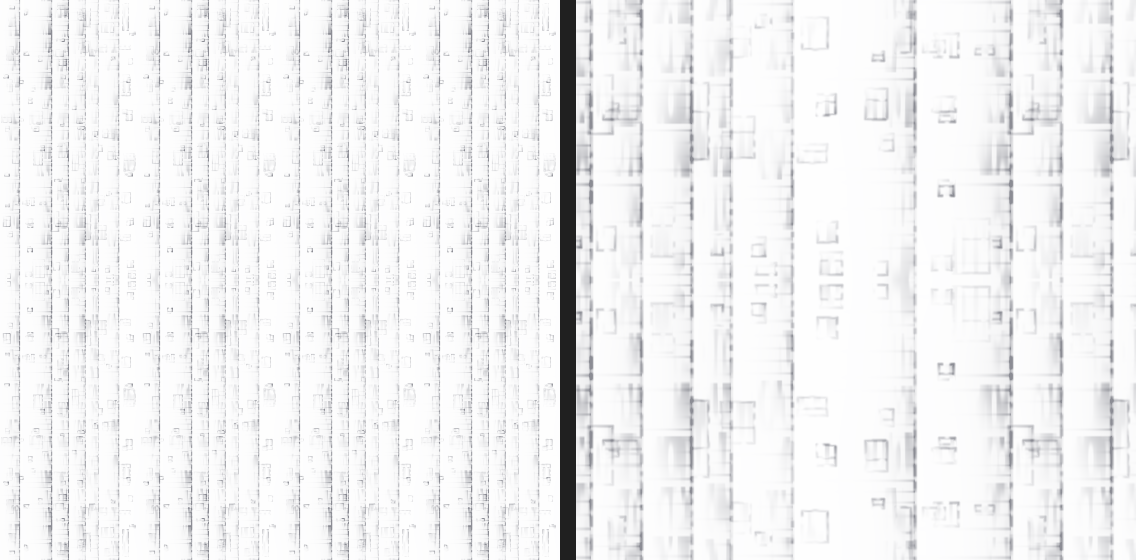
Left: the whole. Right: its middle third, enlarged.
Reproduce this pattern procedurally as a three.js fragment shader.

```glsl
varying vec2 vUv;

const float COLUMNS = 4.0;                 // repeats across
const vec2 TILE = vec2(192.0, 384.0);      // grains per repeat, mirrored vertically
const float SOFT = 0.65;                   // edge softness in grains
const float TICK_STEP = 6.0;
const float HAIR_STEP = 24.0;
const float HAIR_PITCH = 1.9;
const float WASH = 0.13;                   // pale shade beside each trunk
const vec2 SMALL_CELL = vec2(24.0, 32.0);
const vec2 LARGE_CELL = vec2(32.0, 48.0);
const vec3 PAPER = vec3(0.995, 0.995, 0.996);
const vec3 INK = vec3(0.545, 0.55, 0.58);

float hash(vec2 p) {
  vec3 a = fract(vec3(p.xyx) * 0.1031);
  a += dot(a, a.yzx + 33.33);
  return fract((a.x + a.y) * a.z);
}

float noise(vec2 p) {
  vec2 i = floor(p), f = fract(p);
  f = f * f * (3.0 - 2.0 * f);
  return mix(mix(hash(i), hash(i + vec2(1.0, 0.0)), f.x),
             mix(hash(i + vec2(0.0, 1.0)), hash(i + vec2(1.0)), f.x), f.y);
}

float band(float d, float halfWidth) {
  return 1.0 - smoothstep(halfWidth - SOFT, halfWidth + SOFT, abs(d));
}

float boxDistance(vec2 p, vec2 halfSize) {
  vec2 d = abs(p) - halfSize;
  return length(max(d, 0.0)) + min(max(d.x, d.y), 0.0);
}

// Thin separate upright strokes
float strokes(vec2 p) {
  return smoothstep(0.3, 0.85, noise(vec2(p.x / HAIR_PITCH, p.y / 12.0)));
}

// Broken upright line with ticks and hairs fading out to its left
float trunk(vec2 p, float x, float strength, float reach) {
  float left = mod(x - p.x, TILE.x);
  float offset = min(left, TILE.x - left);
  float wear = 0.45 + 0.75 * noise(vec2(p.y / 42.0, x));
  float grit = 0.25 + 0.85 * smoothstep(0.2, 0.75, noise(vec2(p.y / 2.6, x + 7.0)));
  float line = band(offset, 0.75) * grit;

  float y = p.y + 4.0 * noise(vec2(p.y / 13.0, x + 3.0));
  float tickRow = floor(y / TICK_STEP);
  float tickY = (fract(y / TICK_STEP) - 0.5) * TICK_STEP;
  float pick = hash(vec2(tickRow, x));
  float tickLength = reach * (0.12 + 0.4 * pick * pick);
  float tick = band(tickY, 0.6) * exp(-left / tickLength) * (0.3 + 0.7 * pick);

  float hairRow = floor(y / HAIR_STEP);
  float rise = fract(y / HAIR_STEP);
  float hairLength = reach * (0.3 + 0.7 * hash(vec2(hairRow, x + 11.0)));
  float hair = strokes(vec2(left + x * 5.0, y));
  hair *= smoothstep(0.0, 0.06, rise) * (1.0 - rise);
  hair *= 1.0 - smoothstep(0.2, 1.5, left / hairLength);
  float wash = WASH * exp(-left / (0.6 * reach));

  return strength * wear * (line + 0.6 * tick + 0.7 * hair + wash);
}

// One randomly sized frame per cell, heavier along its lower and right sides
float frames(vec2 p, vec2 cell, vec2 minHalf, vec2 maxHalf, float density, float seed) {
  vec2 id = mod(floor(p / cell), TILE / cell) + seed;
  if (hash(id) > density) return 0.0;
  vec2 randomSize = vec2(hash(id + 17.3), hash(id + 29.1));
  vec2 halfSize = mix(minHalf, maxHalf, randomSize * randomSize);
  vec2 room = cell * 0.5 - halfSize - 2.0;
  vec2 jitter = vec2(hash(id + 41.7), hash(id + 53.9)) * 2.0 - 1.0;
  vec2 local = mod(p, cell) - cell * 0.5 - room * jitter;

  float d = boxDistance(local, halfSize);
  float inside = 1.0 - smoothstep(-SOFT, SOFT, d);
  float low = clamp(0.5 - 0.5 * local.y / halfSize.y, 0.0, 1.0);
  float side = clamp(0.5 + 0.5 * local.x / halfSize.x, 0.0, 1.0);
  float broken = smoothstep(0.15, 0.7, noise(local / 2.8 + 40.0 + id));
  float outline = band(d, 0.65) * broken * (0.1 + 0.6 * low * low + 0.4 * side * side);
  float bar = band(local.y - halfSize.y * 0.25, 0.6) * inside * broken;
  bar *= step(0.5, hash(id + 61.0));
  float hair = strokes(local + 60.0 + id * 7.0) * inside * low;
  float tone = 0.3 + 0.7 * hash(id + 73.0);
  return tone * (1.2 * outline + 0.6 * bar + 0.45 * hair);
}

void main() {
  vec2 p = vec2(fract(vUv.x * COLUMNS), abs(vUv.y * 2.0 - 1.0)) * TILE;

  // Uneven set of trunks
  float ink = trunk(p, 27.0, 0.72, 15.0);
  ink += trunk(p, 71.0, 1.0, 17.0);
  ink += trunk(p, 94.0, 0.78, 15.0);
  ink += trunk(p, 117.0, 0.66, 14.0);
  ink += trunk(p, 135.0, 0.54, 13.0);
  ink += trunk(p, 163.0, 0.5, 14.0);

  // Scattered small marks and taller pale panels
  ink += 0.75 * frames(p, SMALL_CELL, vec2(2.5, 2.0), vec2(6.0, 5.0), 0.5, 5.0);
  ink += 0.5 * frames(p, LARGE_CELL, vec2(4.0, 5.0), vec2(9.0, 19.0), 0.6, 131.0);
  ink += 0.5 * frames(p, LARGE_CELL, vec2(3.0, 3.0), vec2(8.0, 12.0), 0.5, 211.0);

  gl_FragColor = vec4(mix(PAPER, INK, clamp(ink, 0.0, 1.0)), 1.0);
}
```
